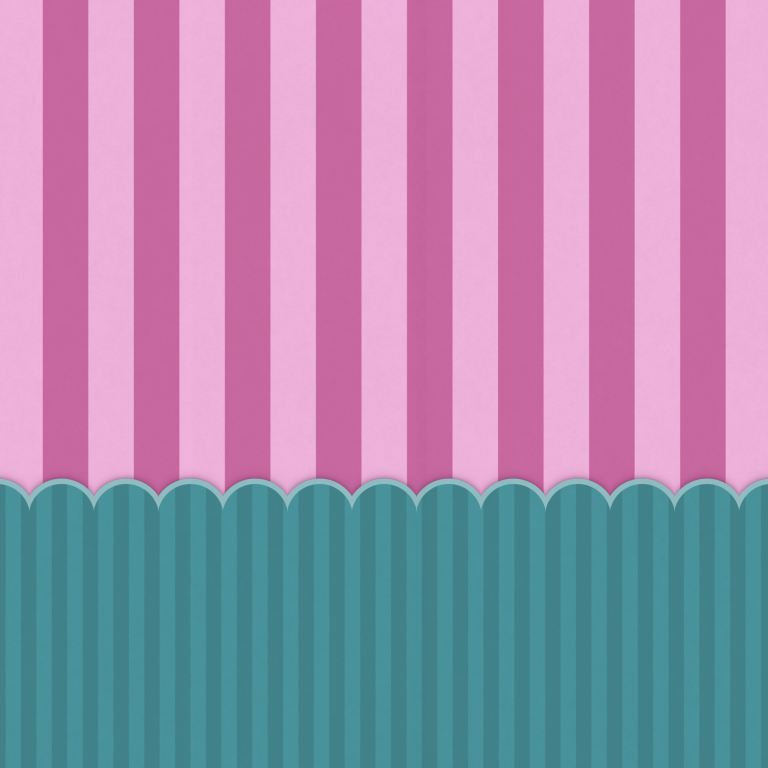
A three.js fragment shader for this pattern:

```glsl
varying vec2 vUv;

const vec3 PINK_LIGHT = vec3(0.928, 0.692, 0.852);
const vec3 PINK_DARK = vec3(0.780, 0.405, 0.625);
const vec3 TEAL_LIGHT = vec3(0.283, 0.571, 0.605);
const vec3 TEAL_DARK = vec3(0.255, 0.510, 0.540);
const vec3 RIM_COLOR = vec3(0.560, 0.735, 0.755);
const vec3 SHADOW_COLOR = vec3(0.32, 0.12, 0.27);

const float EDGE = 0.001;
const float SCALLOP_PERIOD = 0.08402;
const float SCALLOP_CUSP = 0.0382;
const float SCALLOP_BASE = 0.3268;
const float RIM_RADIUS = 0.0501;
const float FILL_RADIUS = 0.0430;

float hash(vec2 p) {
  vec3 q = fract(vec3(p.xyx) * 0.1031);
  q += dot(q, q.yzx + 33.33);
  return fract((q.x + q.y) * q.z);
}

float valueNoise(vec2 p) {
  vec2 cell = floor(p);
  vec2 f = fract(p);
  f = f * f * (3.0 - 2.0 * f);
  float low = mix(hash(cell), hash(cell + vec2(1.0, 0.0)), f.x);
  float high = mix(hash(cell + vec2(0.0, 1.0)), hash(cell + vec2(1.0)), f.x);
  return mix(low, high, f.y);
}

float fbm(vec2 p) {
  float sum = 0.0;
  float amplitude = 0.5;
  for (int i = 0; i < 4; i++) {
    sum += amplitude * valueNoise(p);
    p = p * 2.03 + 17.1;
    amplitude *= 0.5;
  }
  return sum;
}

// Coverage of a shape from its signed distance, negative inside
float coverage(float d) {
  return 1.0 - smoothstep(-EDGE, EDGE, d);
}

// Equal-width dark bands, the first beginning at start
float stripes(float x, float start, float period) {
  float phase = fract((x - start) / period + 0.25);
  return coverage((abs(phase - 0.5) - 0.25) * period);
}

// Distance to a row of round-topped columns
float scallops(vec2 p, float radius) {
  float x = (fract((p.x - SCALLOP_CUSP) / SCALLOP_PERIOD) - 0.5) * SCALLOP_PERIOD;
  return length(vec2(x, max(p.y - SCALLOP_BASE, 0.0))) - radius;
}

// Faint fold: shading that fades out to the left of a line
float crease(float x, float line, float width) {
  float d = line - x;
  return smoothstep(-0.002, 0.002, d) * (1.0 - smoothstep(0.0, width, d));
}

// Fine grain, soft blotches and folds of paper
float paper(vec2 p) {
  float grain = valueNoise(p * 330.0) - 0.5;
  float fibres = fbm(p * vec2(95.0, 70.0)) - 0.47;
  float blotches = fbm(p * 6.0) - 0.47;
  float folds = crease(p.x, 0.556, 0.040) - 0.6 * crease(p.x, 0.250, 0.018);
  return 0.014 * grain + 0.018 * fibres + 0.014 * blotches - 0.016 * folds;
}

void main() {
  vec2 p = vUv;

  // Wide pink wallpaper stripes
  vec3 color = mix(PINK_LIGHT, PINK_DARK, stripes(p.x, 0.0557, 0.11856));

  // Soft shadow cast above the scallops
  float rim = scallops(p, RIM_RADIUS);
  float shadow = exp(-max(rim, 0.0) / 0.0035);
  color = mix(color, SHADOW_COLOR, 0.38 * shadow);

  // Pale rim, then the narrow teal stripes
  vec3 teal = mix(TEAL_LIGHT, TEAL_DARK, stripes(p.x, 0.0273, 0.04015));
  color = mix(color, RIM_COLOR, coverage(rim));
  color = mix(color, teal, coverage(scallops(p, FILL_RADIUS)));

  color *= 1.0 + paper(p);
  gl_FragColor = vec4(color, 1.0);
}
```
